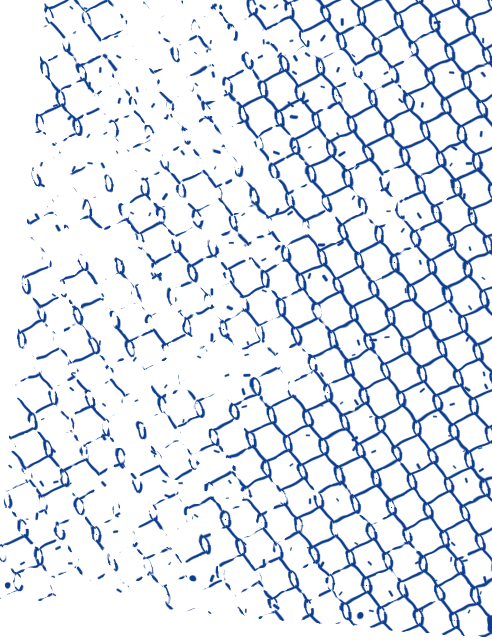
This pattern is drawn by a WebGL 2 fragment shader. Its source:

```glsl
#version 300 es
precision highp float;
uniform vec2 u_resolution;
out vec4 fragColor;

float hash(vec2 p) {
    return fract(sin(dot(p, vec2(127.1, 311.7))) * 43758.5453);
}

float noise(vec2 p) {
    vec2 i = floor(p), f = fract(p);
    f = f * f * (3.0 - 2.0 * f);
    return mix(mix(hash(i), hash(i + vec2(1, 0)), f.x),
               mix(hash(i + vec2(0, 1)), hash(i + vec2(1, 1)), f.x), f.y);
}

float segment(vec2 p, vec2 a, vec2 b) {
    vec2 d = b - a;
    return length(p - a - d * clamp(dot(p - a, d) / dot(d, d), 0.0, 1.0));
}

float bump(vec2 p, vec2 center, vec2 radius) {
    vec2 q = (p - center) / radius;
    return exp(-dot(q, q));
}

// Ragged left and bottom limits of the print
float outside(vec2 p) {
    return smoothstep(0.0, 14.0, max(56.0 - 0.08 * p.x * 0.0 - 0.08 * p.y - p.x,
                                     p.y - 716.0 - 0.075 * p.x));
}

// How much ink survives: solid on the right, worn on the left
float inkDensity(vec2 p) {
    float d = mix(0.42, 0.84, smoothstep(230.0, 530.0, p.x));
    d -= 0.25 * bump(p, vec2(140, 180), vec2(80, 42));
    d -= 0.30 * bump(p, vec2(90, 290), vec2(70, 32));
    d -= 0.40 * bump(p, vec2(270, 438), vec2(75, 22));
    d -= 0.20 * bump(p, vec2(150, 590), vec2(40, 35));
    d -= 0.32 * bump(p, vec2(450, 70), vec2(38, 50));
    d -= 0.34 * bump(p, vec2(475, 245), vec2(65, 45));
    d -= 0.26 * bump(p, vec2(500, 680), vec2(95, 40));
    d -= 0.25 * bump(p, vec2(180, 715), vec2(150, 30));
    d -= 0.15 * bump(p, vec2(240, 30), vec2(90, 40));
    d += 0.22 * bump(p, vec2(345, 125), vec2(60, 45));
    d += 0.25 * bump(p, vec2(405, 10), vec2(60, 25));
    d += 0.28 * bump(p, vec2(195, 258), vec2(28, 25));
    d += 0.16 * bump(p, vec2(215, 320), vec2(35, 30));
    d += 0.24 * bump(p, vec2(138, 415), vec2(30, 32));
    d += 0.15 * bump(p, vec2(350, 345), vec2(60, 35));
    d += 0.26 * bump(p, vec2(345, 530), vec2(80, 50));
    d += 0.24 * bump(p, vec2(355, 660), vec2(42, 30));
    d += 0.15 * bump(p, vec2(515, 420), vec2(70, 100));
    return d - 1.5 * outside(p);
}

// Eats away a stroke where its wear exceeds the ink density
float erode(float dist, vec2 p, vec2 id, float density) {
    float wear = 0.42 * hash(id) + 0.58 * noise(p / 7.0 + id * 3.7);
    return dist + 14.0 * max(wear - density, 0.0);
}

// Interlocked loop: a narrow slanted ring, heavier on one side
float knot(vec2 p) {
    p.x -= 0.2 * p.y;
    vec2 r = vec2(4.3, 9.5), q = p / r;
    float f = length(q);
    return abs(f - 1.0) * f / max(length(q / r), 0.02) - (p.x * p.y > 0.0 ? 1.7 : 1.1);
}

float fence(vec2 p, float density) {
    vec2 across = vec2(43.7, 3.9), down = vec2(19.0, 34.2);
    mat2 lattice = mat2(across, down);
    vec2 origin = vec2(474, 316);
    vec2 base = round(inverse(lattice) * (p - origin));
    float d = 1e3;
    for (int j = -1; j <= 1; j++)
    for (int i = -1; i <= 1; i++) {
        vec2 id = base + vec2(i, j);
        vec2 q = p - origin - lattice * id;
        float right = segment(q, vec2(2, 8), down - vec2(2, 8)) - 1.6;
        float left = segment(q, vec2(0, 9), down - across - vec2(0, 9)) - 1.5;
        d = min(d, erode(knot(q), p, id + 0.3, density));
        d = min(d, erode(right, p, id + 0.5, density));
        d = min(d, erode(left, p, id + 0.7, density));
    }
    return d;
}

// Loose flakes of ink
float flakes(vec2 p) {
    vec2 cell = floor(p / 19.0);
    float turn = 6.283 * hash(cell + 5.1);
    vec2 q = p - 19.0 * (cell + 0.3 + 0.4 * vec2(hash(cell), hash(cell + 9.2)));
    q = mat2(cos(turn), sin(turn), -sin(turn), cos(turn)) * q;
    float size = 0.6 + 1.2 * hash(cell + 2.4);
    float d = segment(q, vec2(-size * 1.6, 0), vec2(size * 1.6, 0)) - size;
    return d + 20.0 * step(0.2, hash(cell + 7.7)) + 20.0 * outside(p);
}

void main() {
    // Canvas height is 768 units, measured downward from the top
    float unit = 768.0 / u_resolution.y;
    vec2 p = vec2(gl_FragCoord.x, u_resolution.y - gl_FragCoord.y) * unit;
    vec2 wobble = vec2(noise(p / 11.0), noise(p / 11.0 + 40.0)) - 0.5;

    float d = min(fence(p + 3.0 * wobble, inkDensity(p)), flakes(p + 2.0 * wobble));
    // Blots along the lower edge
    d = min(d, length(p + 8.0 * wobble - vec2(590, 748)) - 8.0);
    d = min(d, length((p + 4.0 * wobble - vec2(432, 739)) * vec2(0.8, 1.1)) - 4.0);
    d = min(d, length(p + 4.0 * wobble - vec2(10, 702)) - 4.0);
    d = min(d, length(p + 4.0 * wobble - vec2(232, 694)) - 4.0);

    float ink = smoothstep(0.9 * unit, -0.9 * unit, d);
    fragColor = vec4(mix(vec3(1), vec3(0.05, 0.24, 0.56), ink), 1);
}
```
